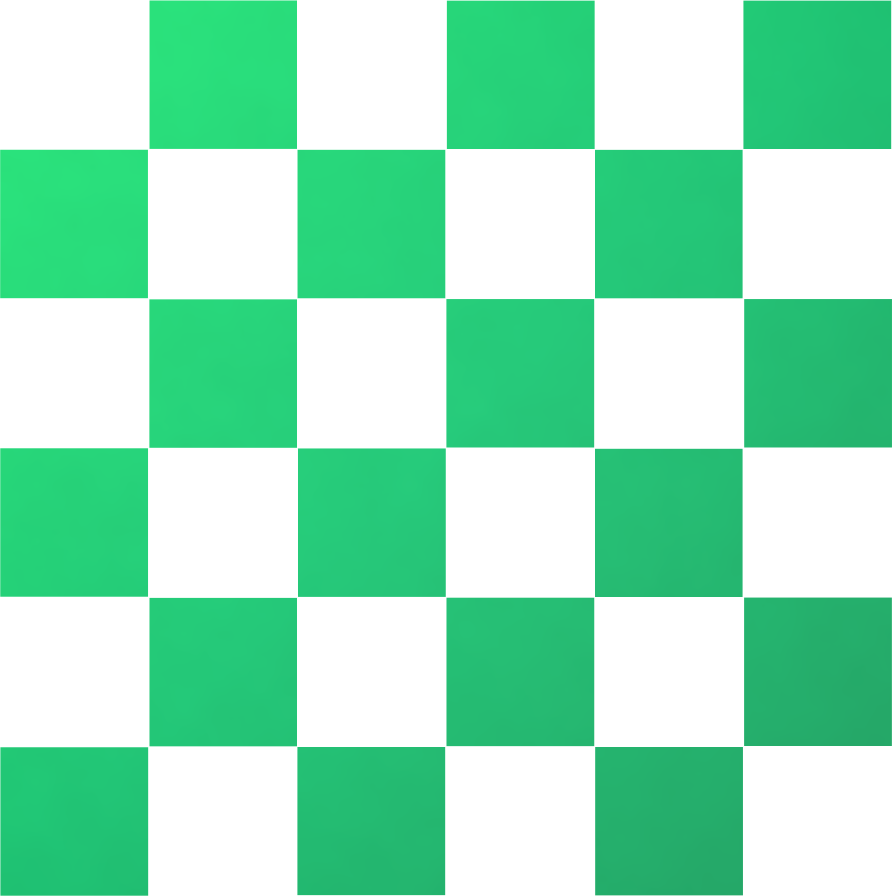
Reproduce this pattern procedurally as a Shadertoy shader.

```glsl
// Green and white checkerboard, six cells across and six down. Green cells are
// slightly uneven squares under a diagonal light falloff with soft paper mottling.
// Noise wraps, and the falloff restarts only on cell edges, where green meets white.

#define CELLS 6.0
#define INSET 0.003
#define JITTER 0.003
#define MOTTLE 0.030
#define MOTTLE_FREQ 24.0
#define CORNER_FADE 0.030
#define PAPER vec3(1.0)
#define GREEN_LIGHT vec3(0.165, 0.885, 0.485)
#define GREEN_MID vec3(0.150, 0.790, 0.480)
#define GREEN_DARK vec3(0.145, 0.660, 0.410)

// Integer hash of a lattice point, in 0..1
float hash(vec2 p, uint seed) {
    uvec2 q = uvec2(ivec2(p));
    uint h = q.x * 374761393u + q.y * 668265263u + seed * 974634777u;
    h = (h ^ (h >> 13)) * 1274126177u;
    h = (h ^ (h >> 16)) * 2246822519u;
    return float((h ^ (h >> 15)) >> 8) / 16777216.0;
}

// Value noise that wraps after a whole number of lattice steps
float wrapNoise(vec2 p, float period, uint seed) {
    vec2 i = floor(p), f = fract(p);
    f = f * f * (3.0 - 2.0 * f);
    vec2 a = mod(i, period), b = mod(i + 1.0, period);
    return mix(mix(hash(a, seed), hash(vec2(b.x, a.y), seed), f.x),
               mix(hash(vec2(a.x, b.y), seed), hash(b, seed), f.x), f.y);
}

// Layered paper mottling, centred on zero
float mottling(vec2 uv) {
    float sum = 0.0, weight = 0.5, freq = MOTTLE_FREQ;
    for (uint k = 0u; k < 3u; k++) {
        sum += weight * (wrapNoise(uv * freq, freq, k) - 0.5);
        weight *= 0.5;
        freq *= 2.0;
    }
    return sum;
}

// Smoothed coverage of the green square inside one cell
float squareCoverage(vec2 grid, vec2 pixel) {
    vec2 cell = floor(grid);
    vec2 shift = JITTER * (2.0 * vec2(hash(cell, 7u), hash(cell, 8u)) - 1.0);
    vec2 inside = 0.5 - INSET - abs(fract(grid) - 0.5 - shift);
    vec2 cover = clamp(inside / pixel + 0.5, 0.0, 1.0);
    float isGreen = 1.0 - mod(cell.x + cell.y, 2.0);
    return isGreen * cover.x * cover.y;
}

// Light falls off from the upper left to the lower right
vec3 greenShade(vec2 uv) {
    float t = 0.5 * (uv.x + 1.0 - uv.y);
    vec3 shade = t < 0.5 ? mix(GREEN_LIGHT, GREEN_MID, smoothstep(-0.15, 0.65, t) * 1.18 - 0.0)
                         : mix(GREEN_MID, GREEN_DARK, (t - 0.5) / 0.4);
    float upper = mix(0.0, 1.0, clamp((t - 0.1) / 0.4, 0.0, 1.0));
    shade = t < 0.5 ? mix(GREEN_LIGHT, GREEN_MID, upper) : shade;
    float offDiagonal = uv.x + uv.y - 1.0;
    return shade - CORNER_FADE * offDiagonal * offDiagonal;
}

void mainImage(out vec4 fragColor, in vec2 fragCoord) {
    vec2 uv = fragCoord / iResolution.xy;
    vec3 green = greenShade(uv) * (1.0 + MOTTLE * mottling(uv));
    float cover = squareCoverage(uv * CELLS, CELLS / iResolution.xy);
    fragColor = vec4(mix(PAPER, green, cover), 1.0);
}
```
